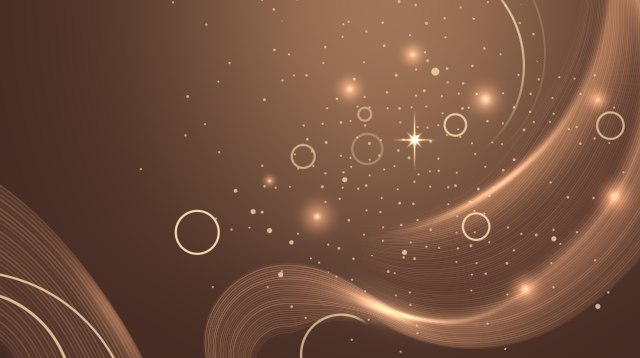
This background is drawn by a Shadertoy shader. Its source:

```glsl
const vec3 SHADE = vec3(.265, .165, .135);
const vec3 HAZE = vec3(.63, .465, .345);
const vec3 SILK = vec3(.37, .235, .185);
const vec3 COPPER = vec3(.74, .51, .37);
const vec3 THREAD = vec3(.80, .59, .45);
const vec3 CREAM = vec3(1., .88, .70);
const vec2 SWEEP_CENTER = vec2(1.163, .791);
const vec2 HUMP_CENTER = vec2(.802, -.023);
const vec2 WAVE_CENTER = vec2(-.093, -.07);
const vec2 STAR = vec2(1.158, .609);
const float DUST_CELL = .042;

// Rings: centre, radius, strength
const vec4 RINGS[7] = vec4[7](
  vec4(.551, .351, .060, .95), vec4(.847, .563, .032, .6),
  vec4(1.026, .584, .042, .32), vec4(1.019, .681, .018, .5),
  vec4(1.272, .651, .030, .8), vec4(1.33, .367, .037, .85),
  vec4(1.705, .649, .037, .7));
// Orbs: centre, core radius, halo radius
const vec4 ORBS[8] = vec4[8](
  vec4(.977, .751, .008, .028), vec4(1.153, .847, .006, .024),
  vec4(1.356, .723, .013, .035), vec4(.886, .395, .009, .038),
  vec4(1.716, .451, .012, .036), vec4(1.467, .193, .010, .032),
  vec4(1.67, .721, .005, .025), vec4(.753, .495, .004, .014));
// Beads: centre, radius
const vec3 BEADS[10] = vec3[10](
  vec3(1.216, .8, .009), vec3(.963, .498, .005), vec3(.753, .356, .005),
  vec3(.707, .409, .005), vec3(1.13, .295, .005), vec3(1.547, .333, .005),
  vec3(1.67, .144, .005), vec3(.658, .467, .003), vec3(.814, .323, .004),
  vec3(.784, .233, .005));

float hash(vec2 p) { return fract(sin(dot(p, vec2(127.1, 311.7))) * 43758.5); }

float bell(float x) { return exp(-x * x); }

float stroke(float d, float width) {
  return 1. - smoothstep(width, width + 1.5 / iResolution.y, abs(d));
}

// Angle from the vertical axis (up = 1 or -1), and radius
vec2 polar(vec2 p, vec2 center, float up) {
  vec2 d = p - center;
  return vec2(atan(d.x, up * d.y), length(d));
}

// Fine strands of uneven strength
float strands(float t, float count) {
  float s = t * count, w = min(fwidth(s), 1.);
  float cover = 1. - smoothstep(.08, .12 + w * .8, abs(fract(s) - .5));
  return cover * mix(.25, 1., hash(vec2(floor(s), count)));
}

float band(float r, float inner, float outer) {
  return smoothstep(inner - .01, inner + .03, r) * (1. - smoothstep(outer - .01, outer, r));
}

vec3 sweep(vec3 col, vec2 p) {
  vec2 q = polar(p, SWEEP_CENTER, -1.);
  float a = q.x, r = q.y, bend = min(a - .55, 0.);
  float core = .386 + .112 * (a - .6) * (a - .6);
  float inner = core - .04 - .06 * smoothstep(.3, 1.5, a);
  float outer = .812 - .23 * bend * bend;
  float rim = .653 + .0465 * bell((a - .22) / .3);
  float along = smoothstep(-.5, -.02, a) * (1. - smoothstep(2.1, 2.4, a));
  float mask = band(r, inner, outer) * along, d = r - core;
  float sheen = bell(d / (d < 0. ? .018 : max(.055 + .015 * a, .03))) * smoothstep(-.5, .5, a);
  float rimSheen = bell((r - rim) / (r < rim ? .025 : .09));
  col = mix(col, SILK, mask * smoothstep(inner, core, r) * .75);
  col = mix(col, COPPER, along * (.75 * sheen + .5 * rimSheen * mask));
  float threads = strands((r - inner) / (outer - inner), 76.);
  col = mix(col, THREAD, threads * mask * (.22 + .2 * max(sheen, rimSheen)));
  // Bright folds
  col += CREAM * along * .38 * bell(d / .009) * bell((a - .65) / .5);
  col += CREAM * along * .35 * bell((r - rim) / .007) * (.2 + bell((a + .05) / .25));
  // Free arcs inside the curl
  float arc = r - .26 - .025 * a;
  float fade = smoothstep(.6, 2., a) * (1. - smoothstep(2.2, 2.5, a));
  col = mix(col, CREAM, stroke(arc, .001) * fade * .75);
  return mix(col, THREAD, stroke(arc - .035 * a, .0003) * fade * .4);
}

vec3 hump(vec3 col, vec2 p) {
  vec2 q = polar(p, HUMP_CENTER, 1.);
  float b = q.x, r = q.y, right = max(b, 0.);
  float inner = .09 + .14 * right * right;
  float outer = .291 + b * b * (b < 0. ? -.027 : .037 * b * b);
  float mask = band(r, inner, outer) * (1. - smoothstep(1.1, 1.35, b));
  float t = (r - inner) / max(outer - inner, .01);
  float sheen = bell((t - .75) / .35) * smoothstep(-.6, 1., b);
  col = mix(col, mix(SILK, COPPER, sheen * .75), mask * .7);
  return mix(col, THREAD, strands(t, 32.) * mask * .42);
}

vec3 wave(vec3 col, vec2 p) {
  vec2 q = polar(p, WAVE_CENTER, 1.);
  float c = q.x, r = q.y;
  float outer = .46 + .174 * (c - .95) * (c - .95);
  float mask = band(r, .14, outer);
  col = mix(col, SILK, mask * .55);
  col = mix(col, COPPER, mask * .7 * bell((r - outer + .018) / .03) * bell((c - 1.15) / .4));
  col = mix(col, THREAD, strands((r - .14) / (outer - .14), 36.) * mask * .33);
  float folds = stroke(r - .312 - .053 * c * c, .0012) + stroke(r - .258 - .014 * c * c, .0018);
  return mix(col, CREAM, min(folds, 1.) * .8);
}

// One speck per cell, denser around the star
float dust(vec2 p) {
  vec2 cell = floor(p / DUST_CELL);
  vec2 spot = .15 + .7 * vec2(hash(cell), hash(cell + 17.3));
  float size = mix(.0006, .0022, pow(hash(cell + 5.1), 3.));
  vec2 spread = (p - vec2(1.17, .57)) / .41;
  float present = step(hash(cell + 41.7), .85 * exp(-dot(spread, spread)));
  return present * stroke(length(p - (cell + spot) * DUST_CELL), size) * .65;
}

void mainImage(out vec4 fragColor, in vec2 fragCoord) {
  vec2 p = fragCoord / iResolution.y;
  // Warm haze from the top
  vec2 h = (p - vec2(1.08, 1.)) / vec2(.62, .75);
  vec3 col = mix(SHADE, HAZE, exp(-dot(h, h)) * mix(.5, 1., smoothstep(0., .4, p.y)));
  col = wave(hump(sweep(col, p), p), p);
  // Hot fold and the small arc below
  vec2 f = mat2(.91, .41, -.41, .91) * (p - vec2(1.07, .138));
  col += CREAM * (.4 * bell(length(f / vec2(.09, .014))) + .12 * bell(length(f / vec2(.13, .05))));
  vec2 g = p - vec2(.953, .009);
  col = mix(col, CREAM, stroke(length(g) - .112, .0012) * smoothstep(0., .08, g.y - g.x) * .7);
  col = mix(col, CREAM, dust(p));
  for (int i = 0; i < 7; i++) {
    float d = length(p - RINGS[i].xy) - RINGS[i].z;
    col = mix(col, CREAM, RINGS[i].w * stroke(d, .001));
  }
  for (int i = 0; i < 10; i++)
    col = mix(col, CREAM, .75 * stroke(length(p - BEADS[i].xy), BEADS[i].z));
  for (int i = 0; i < 8; i++) {
    float d = length(p - ORBS[i].xy);
    col += COPPER * .5 * bell(d / ORBS[i].w);
    col = mix(col, CREAM, bell(d / ORBS[i].z));
  }
  // Star rays
  vec2 s = abs(p - STAR);
  float rays = bell(s.x / .0025) * max(1. - s.y / .085, 0.) + bell(s.y / .0025) * max(1. - s.x / .062, 0.);
  rays += bell((s.x - s.y) / .0035) * max(1. - (s.x + s.y) / .045, 0.);
  col += CREAM * (rays * .8 + .7 * bell(length(s) / .012));
  fragColor = vec4(clamp(col, 0., 1.), 1.);
}
```
